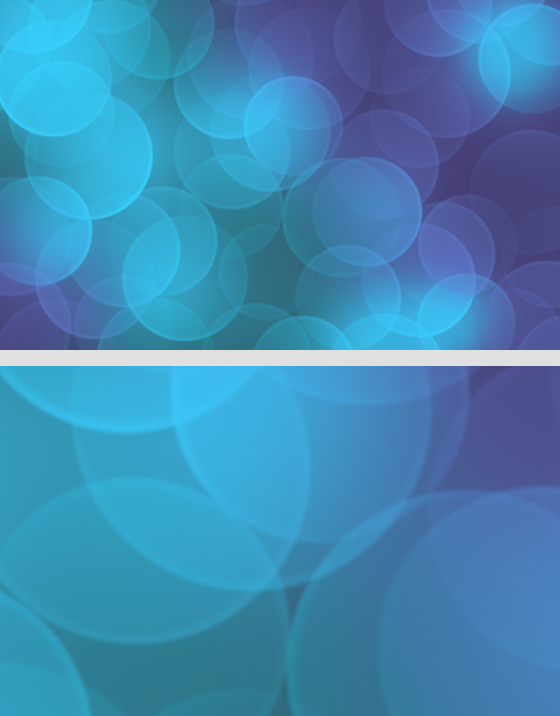
Top: the whole. Bottom: its middle third, enlarged.
This background is drawn by a WebGL 2 fragment shader. Its source:

```glsl
#version 300 es
precision highp float;
// Soft bokeh: translucent overlapping discs of cyan, blue and violet light.

#define COLUMNS 10
#define ROWS 7
#define CELL 0.185
#define JITTER 1.3
#define RADIUS_MIN 0.135
#define RADIUS_MAX 0.185
#define EDGE_BLUR 0.0036
#define RIM_WIDTH 0.015
#define RIM_GAIN 0.6
#define FILL_DARK 0.17
#define FILL_LIT 0.34
#define GLOW_GAIN 0.62

uniform vec2 u_resolution;
out vec4 fragColor;

const vec3 DARK_TEAL   = vec3(0.19, 0.37, 0.43);
const vec3 DARK_VIOLET = vec3(0.26, 0.23, 0.43);
const vec3 TEAL        = vec3(0.14, 0.70, 0.80);
const vec3 CYAN        = vec3(0.21, 0.82, 1.00);
const vec3 VIOLET      = vec3(0.40, 0.49, 0.84);

vec3 hash3(vec2 p) {
    vec3 q = fract(vec3(p.xyx) * vec3(0.1031, 0.1030, 0.0973));
    q += dot(q, q.yxz + 33.33);
    return fract((q.xxy + q.yzz) * q.zyx);
}

float glow(vec2 p, vec2 center, float size) {
    vec2 d = (p - center) / size;
    return exp(-dot(d, d));
}

// Broad pools of light, 0 to 1.
float lightField(vec2 p) {
    float sum = glow(p, vec2(0.14, 0.85), 0.26)
              + 0.85 * glow(p, vec2(0.38, 0.56), 0.18)
              + 1.05 * glow(p, vec2(1.46, 0.86), 0.20)
              + 1.00 * glow(p, vec2(1.08, 0.00), 0.20)
              + 0.70 * glow(p, vec2(1.30, 0.08), 0.15)
              + 0.75 * glow(p, vec2(0.76, 0.65), 0.23)
              + 0.60 * glow(p, vec2(0.50, 0.20), 0.20)
              + 0.60 * glow(p, vec2(0.14, 0.32), 0.17)
              + 0.50 * glow(p, vec2(1.10, 0.42), 0.17);
    return min(sum, 1.0);
}

// Violet share: the upper right side and the lower left corner.
float violetField(vec2 p) {
    float side = smoothstep(0.62, 1.12, p.x + 0.6 * (p.y - 0.5));
    float corner = smoothstep(0.50, 0.05, length(p - vec2(0.0, 0.08)));
    return max(side, corner);
}

// Colour of lit haze at a given brightness.
vec3 hazeColor(float light, float violet) {
    vec3 cool = mix(TEAL, CYAN, smoothstep(0.15, 0.75, light));
    float warmth = violet * (1.0 - 0.9 * smoothstep(0.2, 0.9, light));
    return mix(cool, VIOLET, clamp(warmth, 0.0, 1.0));
}

void main() {
    vec2 p = gl_FragCoord.xy / u_resolution.y;
    float light = lightField(p);
    float violet = violetField(p);

    // Out-of-focus backdrop.
    vec3 color = mix(DARK_TEAL, DARK_VIOLET, violet);
    color = mix(color, hazeColor(light, violet), GLOW_GAIN * light);

    // Discs on a jittered grid.
    for (int row = 0; row < ROWS; row++) {
        for (int column = 0; column < COLUMNS; column++) {
            vec2 cell = vec2(column, row);
            vec3 place = hash3(cell + 17.0);
            vec3 look = hash3(cell + 71.0);
            vec2 center = (cell + (place.xy - 0.5) * JITTER) * CELL;
            float radius = mix(RADIUS_MIN, RADIUS_MAX, place.z);
            vec2 offset = p - center;
            float dist = length(offset);
            if (dist > radius + EDGE_BLUR) continue;

            // Fewer discs where there is little light.
            float discLight = lightField(mix(p, center, 0.4));
            float presence = smoothstep(0.0, 0.2, lightField(center) + 0.72 - look.x);

            // Each disc leans brighter towards one side.
            float angle = 6.2832 * look.y;
            float lean = dot(offset, vec2(cos(angle), sin(angle))) / radius;
            float inside = 1.0 - smoothstep(radius - EDGE_BLUR, radius + EDGE_BLUR, dist);
            float rim = smoothstep(radius - RIM_WIDTH, radius - EDGE_BLUR, dist);
            float strength = (FILL_DARK + FILL_LIT * discLight) * mix(0.55, 1.35, look.z);
            float alpha = strength * (0.8 + 0.45 * lean + RIM_GAIN * rim * (0.55 + 0.45 * lean));

            vec3 tint = hazeColor(discLight, violet + 0.5 * (look.x - 0.35));
            color = mix(color, tint, clamp(alpha * inside * presence, 0.0, 1.0));
        }
    }

    fragColor = vec4(color, 1.0);
}
```
